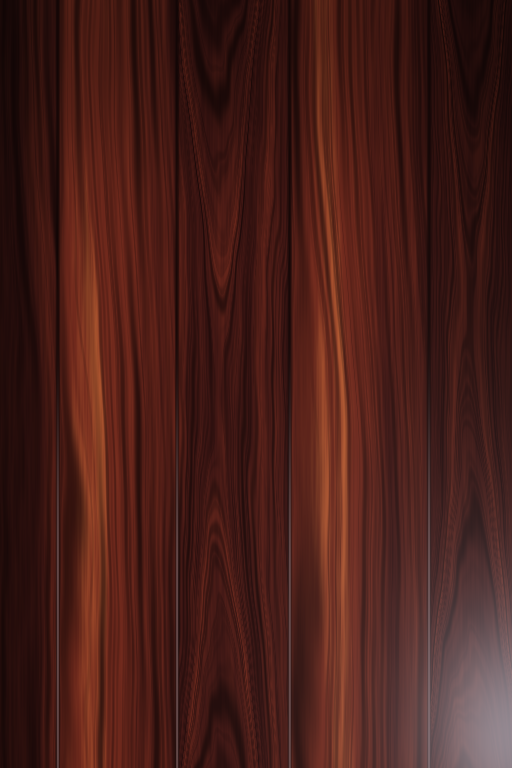
Reproduce this texture procedurally as a Shadertoy shader.

```glsl
// Polished rosewood boards: five planks with straight and arched grain under a soft window sheen.

const float PLANKS = 5.0;
const vec4 SEAMS = vec4(0.113, 0.346, 0.566, 0.838);
const vec3 EBONY = vec3(0.085, 0.025, 0.025);
const vec3 MAROON = vec3(0.235, 0.080, 0.070);
const vec3 RUSSET = vec3(0.440, 0.160, 0.110);
const vec3 AMBER = vec3(0.700, 0.350, 0.190);
const vec3 SHEEN = vec3(0.640, 0.610, 0.650);

float hash(float n) {
    return fract(sin(n * 127.1 + 3.7) * 4375.85);
}

vec2 hash2(vec2 p) {
    float n = dot(p, vec2(1.37, 7.91));
    return vec2(hash(n), hash(n + 41.3));
}

// Layered sines, roughly -1 to 1
float wave(float t, float seed) {
    return 0.55 * sin(t + seed * 2.3) + 0.30 * sin(t * 2.3 + seed * 4.1)
         + 0.15 * sin(t * 5.1 + seed * 1.7);
}

// Distance to the nearest scattered cell point
float cellular(vec2 p) {
    vec2 cell = floor(p);
    float nearest = 2.0;
    for (int j = -1; j <= 1; j++)
        for (int i = -1; i <= 1; i++) {
            vec2 id = cell + vec2(i, j);
            nearest = min(nearest, length(id + hash2(id) - p));
        }
    return nearest;
}

// One-dimensional cellular veins whose width and depth vary
float veins(float g, float y, float seed) {
    float depth = 0.0;
    for (int i = -1; i <= 1; i++) {
        float id = floor(g) + float(i);
        float r = hash(id + seed * 17.0);
        float centre = id + 0.15 + 0.7 * hash(id + seed * 31.0 + 5.0);
        float width = mix(0.20, 0.60, r * r);
        float fade = 0.65 + 0.35 * sin(y * 7.0 + r * 40.0);
        depth = max(depth, fade * mix(0.4, 1.0, r) * (1.0 - smoothstep(0.04, width, abs(g - centre))));
    }
    return depth;
}

// Grain that drifts sideways along the board
float straightGrain(float u, float y, float seed) {
    float drift = 0.045 * smoothstep(1.0, 0.35, y) * smoothstep(0.0, 0.08, u);
    float wobble = 0.006 * wave(y * 7.0 + u * 14.0, seed);
    return 58.0 * (u - drift + wobble);
}

// Saddle-shaped rings: arches below, pointed loops above
float archedGrain(float u, float y, float seed) {
    float dx = u - 0.082 + 0.006 * wave(y * 9.0, seed);
    float dy = y - (0.36 + 0.06 * seed);
    float q = 42.0 * dx * dx - dy * dy;
    return 13.0 * q / sqrt(0.03 + abs(q)) + 0.45 * wave(y * 12.0 + u * 45.0, seed);
}

vec3 woodRamp(float t) {
    vec3 c = mix(EBONY, MAROON, smoothstep(0.0, 0.38, t));
    c = mix(c, RUSSET, smoothstep(0.30, 0.72, t));
    return mix(c, AMBER, smoothstep(0.68, 1.05, t));
}

vec3 plankColour(float u, vec2 uv, float id) {
    bool arched = id > 1.0 && mod(id, 2.0) < 0.5;
    float bright = mod(id, 2.0) * exp(-pow((u - 0.088) / 0.085, 2.0));
    float g = arched ? archedGrain(u, uv.y, id) : straightGrain(u, uv.y, id);

    // Broad bands, then fine fibres
    float tone = 0.42 + 0.32 * bright + 0.13 * wave(g * 0.75, id + 2.0);
    tone += 0.06 * wave(u * 75.0 + uv.y * 3.0, id);
    tone += 0.12 * (cellular(vec2(uv.x * 190.0 + g * 0.3, uv.y * 9.0)) - 0.45);

    // Pale streaks in the bright boards
    float middle = exp(-pow((uv.y - 0.45) / 0.32, 2.0));
    tone += 0.28 * bright * middle * veins(g * 0.45, uv.y, id + 6.0);

    float dark = 0.72 * veins(arched ? g : g * 0.8, uv.y, id);
    dark = max(dark, 0.38 * veins(g * 2.1, uv.y, id + 11.0));
    return mix(woodRamp(tone), EBONY * 0.75, dark);
}

void mainImage(out vec4 fragColor, in vec2 fragCoord) {
    vec2 uv = fragCoord / iResolution.xy;
    float pixel = 1.0 / iResolution.x;

    // Find the board and its nearest seam
    float id = 0.0, left = 0.0, seam = 1.0;
    for (int i = 0; i < int(PLANKS) - 1; i++) {
        if (uv.x > SEAMS[i]) { id += 1.0; left = SEAMS[i]; }
        seam = min(seam, abs(uv.x - SEAMS[i]));
    }
    vec3 colour = plankColour(uv.x - left, uv, id);

    // Darken the outer edges and the top
    float shade = mix(0.60, 1.0, smoothstep(0.0, 0.16, uv.x));
    shade *= mix(1.0, 0.68, smoothstep(0.72, 1.0, uv.x) * smoothstep(0.15, 0.6, uv.y));
    shade *= mix(1.0, 0.72, smoothstep(0.65, 1.0, uv.y));
    colour *= shade;

    // Grooves catch light toward the bottom
    float groove = 1.0 - smoothstep(0.001, 0.004 + pixel, seam);
    float glint = 1.0 - smoothstep(0.0006, 0.0016 + pixel, seam);
    colour = mix(colour, EBONY * 0.6, 0.75 * groove);
    colour = mix(colour, vec3(0.48, 0.36, 0.36), 0.75 * glint * smoothstep(0.58, 0.25, uv.y));

    // Window sheen with a wide faint haze
    vec2 fromLight = uv - vec2(1.0, 0.04);
    float core = exp(-dot(fromLight * vec2(5.8, 6.2), fromLight * vec2(5.8, 6.2)));
    float haze = exp(-dot(fromLight * vec2(2.6, 2.4), fromLight * vec2(2.6, 2.4)));
    colour = mix(colour, SHEEN, 0.66 * core + 0.20 * haze);
    fragColor = vec4(clamp(colour, 0.0, 1.0), 1.0);
}
```
